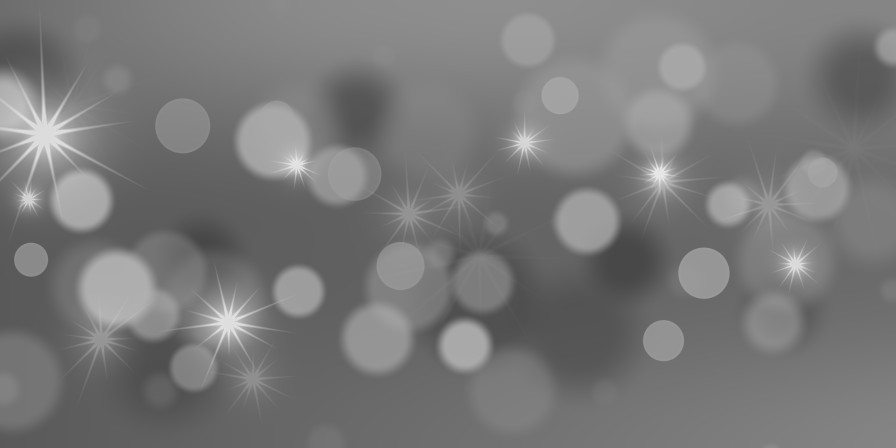
This background is drawn by a Shadertoy shader. Its source:

```glsl
// Grey bokeh backdrop: a soft gradient with shadows, blurred and crisp discs,
// and fine starbursts. Each layer is scattered along x by a stratified hash;
// the discs blend by distance functions and the rays by angular sectors.

struct DiscLayer {
    int count;
    float seed, spread;   // spread: share of the height that is used
    vec2 radius, alpha;   // smallest and largest value
    vec2 blur;            // soft part of the radius
    float tone, rim;
};

struct StarLayer {
    int count;
    float seed, spread;
    vec2 reach, strength;
    float core, halo;     // core: size of the bright centre relative to the reach
};

const DiscLayer SHADOWS = DiscLayer(9, 11.0, 0.75, vec2(0.12, 0.19), vec2(0.45, 0.80), vec2(0.5, 0.9), 0.25, 0.0);
const DiscLayer HAZE    = DiscLayer(13, 47.0, 0.75, vec2(0.09, 0.16), vec2(0.25, 0.60), vec2(0.25, 0.7), 0.61, 0.0);
const DiscLayer SPECKS  = DiscLayer(18, 83.0, 1.05, vec2(0.03, 0.055), vec2(0.10, 0.40), vec2(0.4, 0.8), 0.62, 0.0);
const DiscLayer GLOWS   = DiscLayer(19, 129.0, 0.85, vec2(0.05, 0.10), vec2(0.45, 0.98), vec2(0.3, 0.65), 0.69, 0.0);
const DiscLayer CRISP   = DiscLayer(9, 211.0, 0.60, vec2(0.03, 0.065), vec2(0.30, 0.85), vec2(0.0, 0.02), 0.66, 0.05);

const StarLayer GHOSTS  = StarLayer(3, 307.0, 0.8, vec2(0.25, 0.35), vec2(0.04, 0.07), 0.03, 0.0);
const StarLayer FAINT   = StarLayer(6, 353.0, 0.7, vec2(0.13, 0.18), vec2(0.28, 0.42), 0.12, 0.30);
const StarLayer SPARKS  = StarLayer(5, 401.0, 0.5, vec2(0.055, 0.08), vec2(0.80, 0.95), 0.24, 0.25);

const vec2 MAIN_STAR = vec2(0.10, 0.70);
const vec2 SECOND_STAR = vec2(0.51, 0.28);
const float STAR_TONE = 0.92;
const float RAY_COUNT = 13.0;
const float RAY_WIDTH = 0.02;
const float RAY_STRENGTH = 0.65;
const float TAU = 6.2831853;

vec3 hash3(float n) {
    vec3 p = fract(vec3(n) * vec3(0.1031, 0.1030, 0.0973));
    p += dot(p, p.yzx + 33.33);
    return fract((p.xxy + p.yzz) * p.zyx);
}

// One jittered position in each of count vertical strips
vec2 scatter(int i, int count, float seed, float spread, float aspect) {
    vec3 h = hash3(float(i) * 17.3 + seed);
    return vec2(aspect * (float(i) + h.x) / float(count), 0.5 + (h.y - 0.5) * spread);
}

float backdrop(vec2 p, float aspect) {
    float u = p.x / aspect;
    float grey = mix(0.35, 0.42, u);
    float topLight = smoothstep(0.5, 1.0, p.y) * smoothstep(-0.35, 0.4, u);
    grey += 0.17 * topLight * (1.0 - 0.4 * smoothstep(0.5, 1.0, u));
    grey += 0.10 * (1.0 - smoothstep(0.0, 0.4, p.y)) * u;
    return grey;
}

void addDiscs(inout float grey, vec2 p, DiscLayer layer, float aspect, float pixel) {
    for (int i = 0; i < layer.count; i++) {
        vec2 center = scatter(i, layer.count, layer.seed, layer.spread, aspect);
        vec3 h = hash3(float(i) * 23.7 + layer.seed + 500.0);
        float radius = mix(layer.radius.x, layer.radius.y, h.x);
        float alpha = mix(layer.alpha.x, layer.alpha.y, h.y);
        float soft = max(radius * mix(layer.blur.x, layer.blur.y, h.z), 1.5 * pixel);
        float d = length(p - center) - radius;
        float cover = 1.0 - smoothstep(-soft, 0.0, d);
        float rim = layer.rim * (1.0 - smoothstep(0.0, soft + pixel, abs(d + soft)));
        grey = mix(grey, layer.tone, cover * min(alpha + rim, 1.0));
    }
}

// Tapered rays of uneven length around a bright core and a wide halo
float starburst(vec2 q, float reach, float core, float halo, float seed, float pixel) {
    float r = length(q);
    float turn = fract(atan(q.y, q.x + 1e-6) / TAU + hash3(seed).x) * RAY_COUNT;
    float nearest = floor(turn + 0.5);
    vec3 h = hash3(mod(nearest, RAY_COUNT) * 13.1 + seed);
    float across = abs(turn - nearest - 0.4 * (h.x - 0.5)) * r * TAU / RAY_COUNT;
    float along = clamp(1.0 - r / (reach * mix(0.45, 1.0, h.y)), 0.0, 1.0);
    float width = RAY_WIDTH * reach * along + pixel;
    float ray = along * (1.0 - smoothstep(0.0, width, across));
    float glow = exp(-r / (reach * core));
    float wide = halo * exp(-r * r / (0.2 * reach * reach));
    return min(RAY_STRENGTH * ray + glow + wide, 1.0);
}

void addStars(inout float grey, vec2 p, StarLayer layer, float aspect, float pixel) {
    for (int i = 0; i < layer.count; i++) {
        vec2 center = scatter(i, layer.count, layer.seed, layer.spread, aspect);
        vec3 h = hash3(float(i) * 29.9 + layer.seed + 700.0);
        float reach = mix(layer.reach.x, layer.reach.y, h.x);
        float strength = mix(layer.strength.x, layer.strength.y, h.y);
        float seed = layer.seed + 31.7 * float(i);
        float star = starburst(p - center, reach, layer.core, layer.halo, seed, pixel);
        grey = mix(grey, STAR_TONE, strength * star);
    }
}

void mainImage(out vec4 fragColor, in vec2 fragCoord) {
    float pixel = 1.0 / iResolution.y;
    float aspect = iResolution.x * pixel;
    vec2 p = fragCoord * pixel;

    float grey = backdrop(p, aspect);
    addDiscs(grey, p, SHADOWS, aspect, pixel);
    addDiscs(grey, p, HAZE, aspect, pixel);
    addDiscs(grey, p, SPECKS, aspect, pixel);
    addDiscs(grey, p, GLOWS, aspect, pixel);
    addDiscs(grey, p, CRISP, aspect, pixel);

    // Two dominant stars with wide halos
    float mainStar = starburst(p - MAIN_STAR, 0.29, 0.13, 0.35, 3.0, pixel);
    float secondStar = starburst(p - SECOND_STAR, 0.17, 0.17, 0.25, 8.0, pixel);
    grey = mix(grey, STAR_TONE, 0.9 * mainStar);
    grey = mix(grey, STAR_TONE, 0.9 * secondStar);
    addStars(grey, p, GHOSTS, aspect, pixel);
    addStars(grey, p, FAINT, aspect, pixel);
    addStars(grey, p, SPARKS, aspect, pixel);

    fragColor = vec4(vec3(clamp(grey, 0.0, 1.0)), 1.0);
}
```
